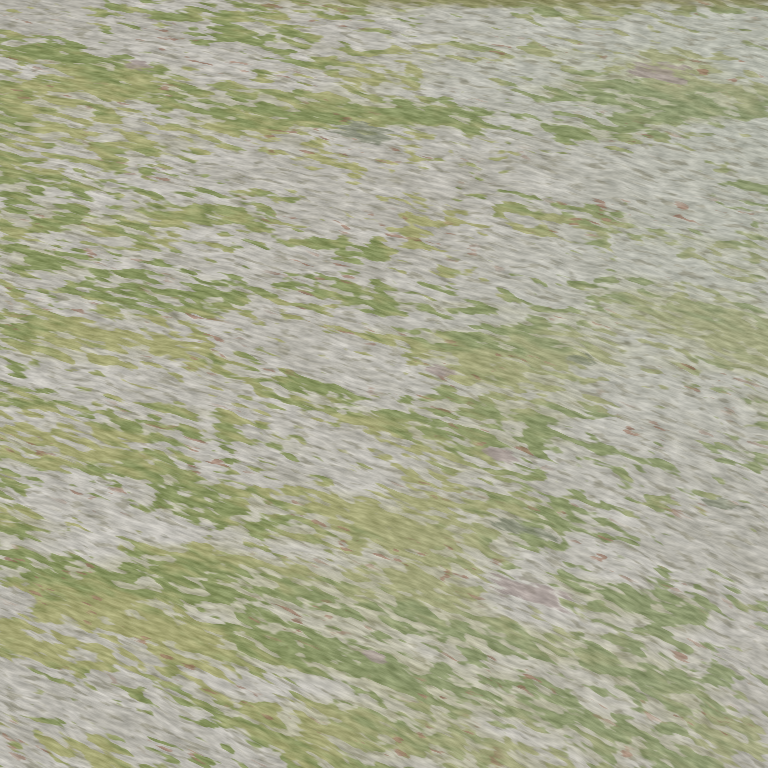
This texture is drawn by a Shadertoy shader. Its source:

```glsl
const vec3 PALE = vec3(0.775, 0.765, 0.735);
const vec3 GREY = vec3(0.670, 0.660, 0.620);
const vec3 COOL = vec3(0.680, 0.710, 0.650);
const vec3 SHADE = vec3(0.570, 0.560, 0.490);
const vec3 MOSS = vec3(0.500, 0.550, 0.340);
const vec3 OLIVE = vec3(0.635, 0.635, 0.430);
const vec3 RUST = vec3(0.590, 0.460, 0.390);
const vec3 LEAF = vec3(0.640, 0.590, 0.570);
const vec3 STONE = vec3(0.520, 0.540, 0.460);

const vec2 PATCH_FREQ = vec2(4.0, 13.0);
const vec2 FLAKE_FREQ = vec2(25.0, 72.0);
const vec2 STREAK_FREQ = vec2(46.0, 165.0);
const float SLOPE_LOW = 0.30;       // tilt at the bottom edge
const float SLOPE_HIGH = 0.06;      // tilt at the top edge
const float FLAKE_TILT = 0.14;      // extra tilt of the small flakes
const float PERSPECTIVE = 0.25;     // finer features towards the top
const float MOSS_LEVEL = 0.11;
const float MOSS_EDGE = 0.11;
const float STREAK_CONTRAST = 0.13;
const int LEAF_COUNT = 10;

vec2 hash22(vec2 p) {
    vec3 h = fract(p.xyx * vec3(0.1031, 0.1030, 0.0973));
    h += dot(h, h.yzx + 33.33);
    return fract((h.xx + h.yz) * h.zy);
}

float corner(vec2 cell, vec2 offset) {
    float angle = 6.2832 * hash22(cell).x;
    return dot(vec2(cos(angle), sin(angle)), offset);
}

// Gradient noise, centred on zero
float noise(vec2 p) {
    vec2 i = floor(p), f = p - i;
    vec2 u = f * f * f * (f * (f * 6.0 - 15.0) + 10.0);
    vec2 e = vec2(1.0, 0.0);
    float low = mix(corner(i, f), corner(i + e.xy, f - e.xy), u.x);
    float high = mix(corner(i + e.yx, f - e.yx), corner(i + e.xx, f - e.xx), u.x);
    return mix(low, high, u.y);
}

float fbm(vec2 p) {
    float sum = 0.0, weight = 1.0;
    for (int i = 0; i < 3; i++) {
        sum += weight * noise(p);
        p = mat2(1.9, 0.4, -0.4, 1.9) * p + 17.3;
        weight *= 0.5;
    }
    return sum;
}

void mainImage(out vec4 fragColor, in vec2 fragCoord) {
    vec2 uv = fragCoord / iResolution.y;

    // Tilted ground plane, and a steeper frame for the flakes
    float slope = mix(SLOPE_LOW, SLOPE_HIGH, uv.y);
    vec2 ground = vec2(uv.x, uv.y + slope * (uv.x - 0.5));
    ground.y *= 1.0 + PERSPECTIVE * uv.y;
    vec2 grain = ground + vec2(0.0, FLAKE_TILT * uv.x);
    grain += 0.006 * vec2(noise(ground * 21.0), noise(ground * 18.0 + 40.0));

    float broad = noise(ground * vec2(1.6, 4.0) + 3.7);
    float patches = fbm(ground * PATCH_FREQ + 11.0);
    float flakes = fbm(grain * FLAKE_FREQ + 50.0);
    float streaks = fbm(grain * STREAK_FREQ + 90.0);
    float rightSide = smoothstep(0.35, 1.0, uv.x + 0.4 * broad);

    // Pale dry ground with cool zones and grey shadows
    float paleness = 0.62 + 0.8 * fbm(grain * vec2(12.0, 40.0) + 70.0) + 0.4 * broad;
    vec3 col = mix(GREY, PALE, clamp(paleness, 0.0, 1.0));
    col = mix(col, COOL, 0.5 * rightSide * smoothstep(0.1, 0.9, uv.y));
    float shadow = smoothstep(0.08, 0.55, fbm(grain * vec2(34.0, 105.0) + 130.0));
    col = mix(col, SHADE, 0.65 * shadow);

    // Moss in clusters of ragged flakes
    float cover = 0.9 * flakes + 0.9 * patches + 0.4 * broad;
    float level = MOSS_LEVEL + 0.12 * (uv.x - 0.5);
    float moss = smoothstep(level - MOSS_EDGE, level + MOSS_EDGE, cover);
    float hue = noise(ground * vec2(3.0, 9.0) + 23.0) + 0.5 * fbm(grain * vec2(20.0, 60.0) + 160.0);
    vec3 green = mix(MOSS, OLIVE, smoothstep(-0.2, 0.3, hue));
    green = mix(green, COOL * 0.9, 0.35 * rightSide);
    col = mix(col, green, 0.9 * moss);

    // Thin yellowish film around the clusters
    float film = smoothstep(-0.15, 0.5, patches + broad) * (1.0 - moss);
    col = mix(col, OLIVE, 0.35 * film);

    // Rusty flecks
    float rust = smoothstep(0.32, 0.55, fbm(grain * vec2(30.0, 95.0) + 210.0));
    rust *= smoothstep(0.0, 0.3, noise(ground * vec2(6.0, 15.0) + 77.0));
    col = mix(col, RUST, 0.7 * rust);

    // Scattered withered leaves and dull stones
    for (int i = 0; i < LEAF_COUNT; i++) {
        vec2 place = hash22(vec2(float(i) + 4.0, 19.0));
        vec2 shape = hash22(vec2(float(i) + 8.0, 61.0));
        vec2 size = mix(vec2(0.02, 0.007), vec2(0.06, 0.016), shape.x * shape.x);
        vec2 d = uv - place * vec2(iResolution.x / iResolution.y, 1.0);
        d.y += (slope + 0.05) * d.x;
        float ragged = length(d / size) + 0.9 * flakes + 0.4 * streaks;
        float mask = 1.0 - smoothstep(0.6, 1.05, ragged);
        col = mix(col, shape.y < 0.7 ? LEAF : STONE, 0.75 * mask);
    }

    // Dark fringe along the top, then fine grain over everything
    float fringe = smoothstep(0.985, 1.0, uv.y + 0.012 * flakes) * smoothstep(0.2, 0.6, uv.x);
    col = mix(col, SHADE * vec3(0.95, 0.93, 0.75), 0.7 * fringe);
    col += STREAK_CONTRAST * streaks * vec3(1.0, 0.97, 0.95);
    fragColor = vec4(clamp(col, 0.0, 1.0), 1.0);
}
```
